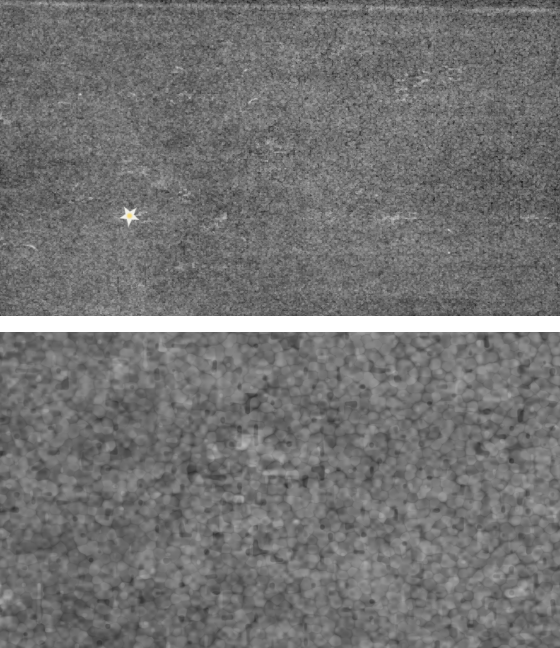
Top: the whole. Bottom: its middle third, enlarged.
This texture is drawn by a Shadertoy shader. Its source:

```glsl
// Worn grey asphalt with pale scuffs, a light seam along the top and a small white star.

float hash(vec2 p) {
    vec3 q = fract(p.xyx * 0.1031);
    q += dot(q, q.yzx + 33.33);
    return fract((q.x + q.y) * q.z);
}

float noise(vec2 p) {
    vec2 i = floor(p), f = fract(p);
    f = f * f * (3.0 - 2.0 * f);
    return mix(mix(hash(i), hash(i + vec2(1, 0)), f.x),
               mix(hash(i + vec2(0, 1)), hash(i + vec2(1, 1)), f.x), f.y);
}

// x: blended tone of the nearby stones, y: distance to the nearest stone
vec2 stones(vec2 p) {
    vec2 cell = floor(p);
    float tone = 0.0, total = 0.0, nearest = 9.0;
    for (int y = -1; y <= 1; y++)
    for (int x = -1; x <= 1; x++) {
        vec2 id = cell + vec2(x, y);
        vec2 d = id + vec2(hash(id + 17.0), hash(id + 59.0)) - p;
        float dist2 = dot(d, d);
        float weight = exp(-11.0 * dist2);
        tone += weight * hash(id + 101.0);
        total += weight;
        nearest = min(nearest, dist2);
    }
    return vec2(tone / total, sqrt(nearest));
}

// Short, slightly bent rub marks, mostly lying flat
float scuffs(vec2 p, float aspect) {
    float sum = 0.0;
    for (int i = 0; i < 26; i++) {
        vec2 seed = vec2(float(i) * 3.7, 8.0);
        vec2 d = p - vec2(hash(seed) * aspect, 0.2 + 0.72 * hash(seed + 5.0));
        float angle = 1.3 * (hash(seed + 9.0) - 0.5);
        d = mat2(cos(angle), -sin(angle), sin(angle), cos(angle)) * d;
        float reach = mix(0.01, 0.03, hash(seed + 13.0));
        d.y += 9.0 * d.x * d.x;
        sum += exp(-d.x * d.x / (reach * reach) - d.y * d.y / 0.000014)
             * mix(0.4, 1.0, hash(seed + 21.0));
    }
    return min(sum, 1.0);
}

float starDistance(vec2 p, float radius) {
    const float wedge = 1.256637;
    float angle = mod(atan(p.y, p.x) + 1.658 + 0.5 * wedge, wedge) - 0.5 * wedge;
    vec2 q = length(p) * vec2(cos(angle), abs(sin(angle)));
    vec2 tip = vec2(radius, 0.0);
    vec2 edge = 0.43 * radius * vec2(cos(0.5 * wedge), sin(0.5 * wedge)) - tip;
    return dot(q - tip, normalize(vec2(edge.y, -edge.x)));
}

void mainImage(out vec4 fragColor, in vec2 fragCoord) {
    vec2 p = fragCoord / iResolution.y;
    float aspect = iResolution.x / iResolution.y;
    float pixel = 1.0 / iResolution.y;

    // Stones and fine grit; the right side is coarser
    vec2 stone = stones(p * vec2(110.0, 125.0));
    float grit = noise(p * vec2(185.0, 210.0) + 31.0);
    float coarse = smoothstep(0.7, 1.2, p.x + 0.3 * noise(p * 4.0))
                 * smoothstep(0.1, 0.5, p.y);
    float shade = 0.44 + 0.115 * (stone.x - 0.5) + 0.14 * (grit - 0.5);
    shade -= mix(0.04, 0.085, coarse) * smoothstep(0.45, 0.85, stone.y);

    // Sparse dark pits and bright chips
    shade -= mix(0.08, 0.12, coarse) * smoothstep(0.74, 0.93, noise(p * 115.0 + 43.0));
    shade += 0.075 * smoothstep(0.78, 0.95, noise(p * 125.0 + 7.0));

    // Broad wear, clumps and faint sideways streaks
    shade += 0.06 * (noise(p * 2.5 + 27.0) - 0.5);
    shade += 0.075 * (noise(p * 5.0 + 3.0) - 0.5);
    shade += 0.035 * (noise(p * 14.0 + 19.0) - 0.5);
    shade += 0.065 * (noise(p * vec2(36.0, 46.0)) - 0.5);
    shade += 0.045 * (noise(p * vec2(2.0, 48.0) + 11.0) - 0.5);
    shade += 0.035 * exp(-pow((p.y - 0.2) / 0.012, 2.0))
           * smoothstep(0.4, 0.6, p.x) * smoothstep(1.3, 1.1, p.x);

    // Pale dusty spot, clustered flecks and rub marks, broken up by the grain
    float dust = exp(-dot(p - vec2(0.51, 0.43), p - vec2(0.51, 0.43)) / 0.0006);
    shade += 0.13 * dust * (0.5 + noise(p * 60.0));
    float cluster = smoothstep(0.72, 0.95, noise(p * vec2(7.0, 13.0) + 61.0));
    shade += 0.17 * cluster * smoothstep(0.6, 0.85, noise(p * vec2(70.0, 110.0) + 23.0));
    shade += 0.32 * scuffs(p, aspect) * smoothstep(0.35, 0.75, noise(p * 95.0 + 5.0));

    // Light seam with a dark rim, sloping along the top
    float seam = p.y - (0.988 - 0.012 * p.x);
    shade += 0.11 * exp(-seam * seam / 0.00005) * (0.4 + noise(p * vec2(14.0, 90.0)));
    shade -= 0.05 * smoothstep(0.006, 0.014, seam);
    shade -= 0.035 * exp(-pow((seam + 0.022) / 0.008, 2.0));

    // Darker borders
    vec2 border = min(p, vec2(aspect, 1.0) - p);
    shade -= 0.04 * exp(-border.x / 0.05) + 0.02 * exp(-border.y / 0.04);
    shade -= 0.10 * exp(-p.x / 0.01 - pow((p.y - 0.455) / 0.04, 2.0));

    // White star with a yellow heart
    vec2 fromStar = p - vec2(0.41, 0.317);
    vec3 starColor = mix(vec3(0.96, 0.85, 0.45), vec3(0.94, 0.94, 0.92),
                         smoothstep(0.002, 0.013, length(fromStar)));
    float star = smoothstep(pixel, -pixel, starDistance(fromStar, 0.033));
    vec3 color = mix(vec3(clamp(shade, 0.12, 0.82)), starColor, star);

    fragColor = vec4(color, 1.0);
}
```
